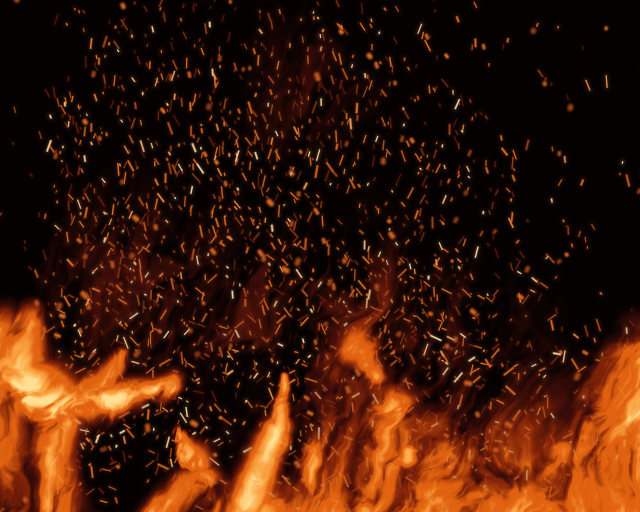
This background is drawn by a WebGL 1 fragment shader. Its source:

```glsl
precision highp float;
// Flames licking up from the lower edge under a night sky full of flying embers.
// Fire is a heat field of warped tapered strokes, shredded by streaky noise and
// sent through a colour ramp; embers are short strokes scattered on turned grids.
uniform vec2 u_resolution;

vec3 hash3(vec2 p) {
  vec3 h = fract(p.xyx * vec3(0.1031, 0.1030, 0.0973));
  h += dot(h, h.yzx + 33.33);
  return fract((h.xxy + h.yzz) * h.zyx);
}

float noise(vec2 p) {
  vec2 i = floor(p), f = fract(p);
  f = f * f * (3.0 - 2.0 * f);
  return mix(mix(hash3(i).x, hash3(i + vec2(1, 0)).x, f.x),
             mix(hash3(i + vec2(0, 1)).x, hash3(i + 1.0).x, f.x), f.y);
}

float fbm(vec2 p) {
  float sum = 0.0, amp = 0.53;
  for (int i = 0; i < 4; i++) {
    sum += amp * noise(p);
    p = mat2(1.6, 1.2, -1.2, 1.6) * p + 7.3;
    amp *= 0.5;
  }
  return sum;
}

// Soft stroke from a to b whose radius runs from ra to rb.
float tongue(vec2 p, vec2 a, vec2 b, float ra, float rb) {
  vec2 d = b - a;
  float t = clamp(dot(p - a, d) / dot(d, d), 0.0, 1.0);
  return 1.0 - smoothstep(0.0, 1.7, length(p - a - d * t) / mix(ra, rb, t));
}

float glow(vec2 p, vec2 centre, vec2 size) {
  vec2 d = (p - centre) / size;
  return exp(-dot(d, d));
}

float fireHeat(vec2 p) {
  vec2 warp = vec2(fbm(p * 7.0), fbm(p * 7.0 + 19.0)) - 0.5;
  vec2 q = p + 0.055 * warp;
  vec2 flow = vec2(q.x * 22.0 - q.y * 9.0, q.y * 9.0) + 2.0 * warp;
  float streak = 0.65 * fbm(flow) + 0.35 * fbm(flow * 3.0 + 40.0);
  q += 0.04 * (streak - 0.5);

  // Left fire: upright lobe, curved trunk and side branch
  float h = 0.85 * tongue(q, vec2(0.03, 0.24), vec2(0.06, 0.37), 0.075, 0.03);
  h = max(h, 0.7 * tongue(q, vec2(-0.01, 0.26), vec2(0.0, 0.36), 0.08, 0.04));
  h = max(h, 1.1 * tongue(q, vec2(0.05, 0.26), vec2(0.16, 0.20), 0.06, 0.05));
  h = max(h, 0.9 * tongue(q, vec2(0.09, 0.0), vec2(0.15, 0.20), 0.07, 0.045));
  h = max(h, 0.8 * tongue(q, vec2(0.15, 0.20), vec2(0.24, 0.31), 0.05, 0.015));
  h = max(h, 0.95 * tongue(q, vec2(0.19, 0.215), vec2(0.33, 0.25), 0.045, 0.025));
  h = max(h, 0.65 * tongue(q, vec2(0.0, 0.0), vec2(0.02, 0.18), 0.08, 0.05));

  // Low middle fire
  h = max(h, 0.8 * tongue(q, vec2(0.30, 0.0), vec2(0.40, 0.07), 0.05, 0.035));
  h = max(h, 0.95 * tongue(q, vec2(0.395, 0.115), vec2(0.35, 0.16), 0.035, 0.01));
  h = max(h, 0.7 * tongue(q, vec2(0.62, 0.03), vec2(0.60, 0.12), 0.06, 0.03));
  h = max(h, 0.7 * tongue(q, vec2(0.74, 0.06), vec2(0.78, 0.21), 0.07, 0.035));
  h = max(h, 0.75 * tongue(q, vec2(0.42, -0.01), vec2(1.25, 0.0), 0.07, 0.1));
  h = max(h, 0.42 * tongue(q, vec2(0.64, 0.06), vec2(1.1, 0.08), 0.11, 0.12));

  // Right fire climbing to the edge
  h = max(h, 0.85 * tongue(q, vec2(1.18, 0.02), vec2(1.25, 0.20), 0.11, 0.1));
  h = max(h, 0.75 * tongue(q, vec2(1.20, 0.19), vec2(1.25, 0.31), 0.065, 0.06));
  h = max(h, 0.85 * tongue(q, vec2(1.06, 0.0), vec2(1.10, 0.12), 0.045, 0.025));

  // Dark hollows
  h *= mix(0.15, 1.0, smoothstep(0.6, 1.15, length((q - vec2(0.228, 0.10)) / vec2(0.095, 0.10))));
  h *= 1.0 - 0.7 * glow(q, vec2(0.45, 0.16), vec2(0.05, 0.06));
  h *= max(0.0, 1.0 + 2.1 * (streak - 0.5));

  // Clean bright jets stay smoother than the rest
  vec2 s = p + 0.04 * warp;
  float jet = tongue(s, vec2(0.54, 0.16), vec2(0.55, 0.27), 0.02, 0.007);
  jet = max(jet, tongue(s, vec2(0.48, 0.02), vec2(0.535, 0.16), 0.04, 0.027));
  h = max(h, jet * (0.65 + streak));
  h = max(h, 0.72 * tongue(s, vec2(0.71, 0.315), vec2(0.74, 0.265), 0.034, 0.014));
  h = max(h, tongue(s, vec2(0.80, 0.10), vec2(0.80, 0.115), 0.02, 0.017));

  // Faint red haze in streaks
  float haze = glow(p, vec2(0.64, 0.38), vec2(0.3, 0.16)) + 0.6 * glow(p, vec2(0.61, 0.83), vec2(0.16, 0.18))
             + 0.7 * glow(p, vec2(0.24, 0.45), vec2(0.18, 0.2)) + 0.7 * glow(p, vec2(0.85, 0.2), vec2(0.4, 0.17));
  return h + 0.4 * haze * smoothstep(0.2, 0.8, streak);
}

vec3 fireColor(float h) {
  vec3 c = mix(vec3(0.02, 0.004, 0.004), vec3(0.24, 0.05, 0.03), smoothstep(0.03, 0.3, h));
  c = mix(c, vec3(0.49, 0.13, 0.03), smoothstep(0.25, 0.45, h));
  c = mix(c, vec3(0.88, 0.38, 0.06), smoothstep(0.4, 0.7, h));
  c = mix(c, vec3(0.98, 0.62, 0.24), smoothstep(0.75, 1.05, h));
  return mix(c, vec3(1.0, 0.88, 0.58), smoothstep(1.0, 1.35, h));
}

float emberDensity(vec2 p) {
  float across = smoothstep(0.02, 0.2, p.x) * (1.0 - smoothstep(0.85, 1.28, p.x + 0.4 * (p.y - 0.4)));
  float rise = smoothstep(-0.15, 0.3, p.y) * mix(1.0, 0.4, smoothstep(0.5, 1.0, p.y));
  return 0.03 + 0.85 * across * rise * (0.25 + 0.85 * noise(p * 9.0));
}

vec3 embers(vec2 p) {
  vec3 light = vec3(0.0);
  float px = 1.0 / u_resolution.y;
  for (int i = 0; i < 9; i++) {
    float layer = float(i), blob = step(7.0, layer);
    float scale = mix(23.0 + 1.3 * layer, 18.0, blob), turn = 1.3 * layer + 0.4;
    mat2 rot = mat2(cos(turn), sin(turn), -sin(turn), cos(turn));
    vec2 q = rot * p * scale;
    for (int k = 0; k < 4; k++) {
      vec2 id = floor(q - 0.5) + vec2(mod(float(k), 2.0), floor(float(k) * 0.5));
      vec3 a = hash3(id + 57.0 * layer), b = hash3(id + 31.7 + 91.0 * layer);
      vec2 pos = id + a.xy, centre = pos * rot / scale, d = (q - pos) * rot / scale;
      float chance = emberDensity(centre);
      chance = mix(chance, 0.09 + 0.25 * chance, blob);
      // Upright streaks above, scattered directions lower down
      float angle = (b.x - 0.5) * mix(2.6, 1.1, smoothstep(0.25, 0.75, centre.y)) + 0.12;
      vec2 dir = vec2(-sin(angle), cos(angle));
      float halfLen = mix(0.001 + 0.010 * b.y * b.y, 0.004 * b.y, blob);
      float width = mix(0.0006 + 0.0012 * b.z * b.z, 0.003 + 0.003 * b.z, blob);
      float dist = length(d - dir * clamp(dot(d, dir), -halfLen, halfLen));
      float mask = 1.0 - smoothstep(0.0, 1.4 * width + px, dist);
      mask = step(a.z, chance) * max(mask, 0.14 * exp(-dist * dist * 30000.0));
      float heat = mix(fract(b.z * 7.0 + b.y * 5.0), 0.4 + 0.4 * b.x, blob);
      vec3 tint = mix(vec3(0.30, 0.08, 0.03), vec3(0.90, 0.42, 0.12), smoothstep(0.1, 0.85, heat));
      light = max(light, mask * mix(tint, vec3(1.0, 0.84, 0.6), smoothstep(0.8, 1.0, heat)));
    }
  }
  return light;
}

void main() {
  vec2 p = gl_FragCoord.xy / u_resolution.y;
  vec3 fire = fireColor(fireHeat(p)), spark = embers(p);
  gl_FragColor = vec4(fire + spark * (1.0 - fire) * (1.0 - 0.8 * fire.r), 1.0);
}
```
